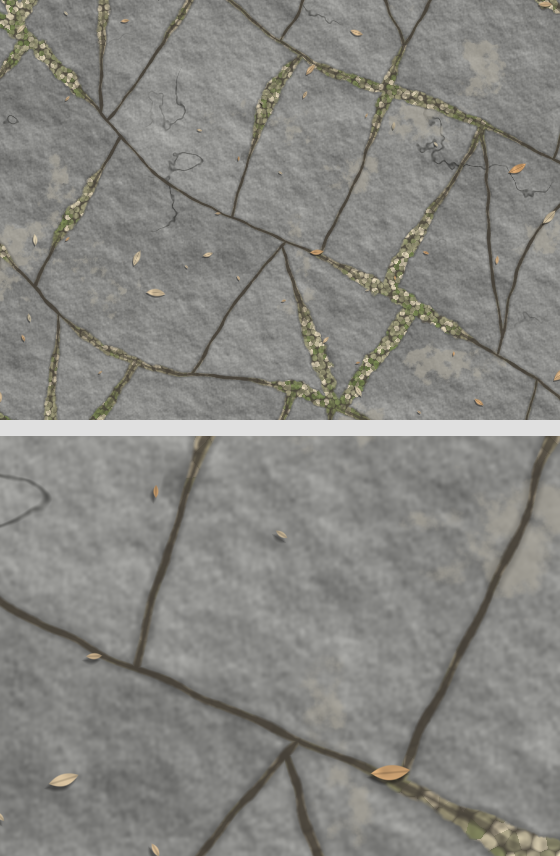
Top: the whole. Bottom: its middle third, enlarged.
Reproduce this texture procedurally as a Shadertoy shader.

```glsl
// Weathered grey paving stones with mossy joints, lichen and scattered dry leaves.
#define TILT 0.53          // direction of the courses, radians below horizontal
#define ROW_SIZE 0.40      // course height, in canvas heights
#define STONE_SIZE 0.36    // mean stone length along a course
#define SPLIT_CHANCE 0.35  // share of stones broken by a slanted joint
#define JOINT_THIN 0.0025  // half width of bare joints
#define JOINT_WIDE 0.0165  // half width of mossy joints
#define MOSS_SCALE 85.0    // moss clumps per canvas height
#define GRAIN 1.0          // strength of the stone relief
#define LEAF_CELLS 9.0     // leaf grid cells per canvas height
#define LEAF_CHANCE 0.36   // share of cells holding a leaf

const vec3 STONE = vec3(0.53, 0.53, 0.52);
const vec3 DARK = vec3(0.27, 0.25, 0.22);
const vec3 SOIL = vec3(0.45, 0.41, 0.34);
const vec3 GREEN = vec3(0.42, 0.47, 0.29);
const vec3 OLIVE = vec3(0.55, 0.54, 0.43);
const vec3 DRY = vec3(0.78, 0.74, 0.64);
const vec3 TAN = vec3(0.79, 0.60, 0.40);
const vec2 LIGHT = vec2(0.53, 0.85);

float hash(vec2 p) {
    vec3 q = fract(p.xyx * 0.1031);
    q += dot(q, q.yzx + 33.33);
    return fract((q.x + q.y) * q.z);
}

vec2 hash2(vec2 p) { return vec2(hash(p), hash(p + 57.0)); }

float noise(vec2 p) {
    vec2 i = floor(p), f = fract(p);
    f = f * f * (3.0 - 2.0 * f);
    vec2 e = vec2(0.0, 1.0);
    return mix(mix(hash(i), hash(i + e.yx), f.x),
               mix(hash(i + e.xy), hash(i + e.yy), f.x), f.y);
}

float fbm(vec2 p) {
    float sum = 0.0, amp = 0.5;
    for (int i = 0; i < 5; i++) {
        sum += amp * noise(p);
        p = mat2(1.6, 1.2, -1.2, 1.6) * p + 11.3;
        amp *= 0.5;
    }
    return sum;
}

// Distance to the nearest of a family of wandering lines; id counts the bands
float bands(float x, float along, float seed, out float id) {
    id = floor(x);
    float lo = id + 0.5 * noise(vec2(along, id * 7.0 + seed));
    if (x < lo) {
        id -= 1.0;
        lo = id + 0.5 * noise(vec2(along, id * 7.0 + seed));
    }
    float hi = id + 1.0 + 0.5 * noise(vec2(along, (id + 1.0) * 7.0 + seed));
    return min(x - lo, hi - x);
}

// Distance to the nearest joint, with the number of the stone
float joints(vec2 p, out vec2 stone) {
    p += 0.025 * vec2(noise(p * 5.0), noise(p * 5.0 + 40.0))
       + 0.007 * vec2(noise(p * 28.0), noise(p * 28.0 + 70.0));
    float c = cos(TILT), s = sin(TILT), row, col;
    vec2 q = vec2(c * p.x - s * p.y, s * p.x + c * p.y) / vec2(STONE_SIZE, ROW_SIZE);
    float d = bands(q.y, q.x * 0.6, 3.0, row) * ROW_SIZE;
    d = min(d, bands(q.x + hash(vec2(row, 8.0)), q.y * 0.7, row * 31.0 + 90.0, col) * STONE_SIZE);
    stone = vec2(col, row);
    if (hash(stone + 21.0) < SPLIT_CHANCE) {
        vec2 mid = stone + 0.75 - vec2(hash(vec2(row, 8.0)), 0.0);
        float turn = 0.4 + 1.1 * hash(stone + 33.0);
        float side = dot((q - mid) * vec2(STONE_SIZE, ROW_SIZE), vec2(sin(turn), cos(turn)));
        d = min(d, abs(side));
        stone += 0.5 * step(0.0, side);
    }
    return d;
}

// Round moss clumps: x is the distance to the clump centre, y its random value
vec2 clumps(vec2 p) {
    vec2 cell = floor(p), best = vec2(9.0, 0.0);
    for (int k = 0; k < 9; k++) {
        vec2 id = cell + vec2(k % 3 - 1, k / 3 - 1);
        float d = length(id + hash2(id) - p);
        if (d < best.x) best = vec2(d, hash(id + 13.0));
    }
    return best;
}

float leafShape(vec2 r, float size) {
    return abs(r.y + 3.0 * r.x * r.x) - 0.38 * size * (1.0 - r.x * r.x / (size * size));
}

vec3 addLeaves(vec3 col, vec2 p, float px) {
    vec2 cell = floor(p * LEAF_CELLS);
    for (int k = 0; k < 9; k++) {
        vec2 id = cell + vec2(k % 3 - 1, k / 3 - 1);
        if (hash(id + 5.0) > LEAF_CHANCE) continue;
        float h = hash(id + 17.0), a = 6.283 * hash(id + 29.0);
        float size = mix(0.005, 0.027, h * h * h);
        mat2 turn = mat2(cos(a), -sin(a), sin(a), cos(a));
        vec2 r = p - (id + hash2(id + 41.0)) / LEAF_CELLS;
        float d = leafShape(turn * r, size);
        float shade = leafShape(turn * (r + 0.004 * LIGHT), size);
        vec3 leaf = mix(TAN, DRY, hash(id + 53.0)) * (0.85 + 0.3 * noise(p * 120.0));
        leaf *= 1.0 - 0.15 * smoothstep(0.0015, 0.0, abs((turn * r).y));
        col *= 1.0 - 0.4 * smoothstep(0.002, -0.002, shade);
        col = mix(col, leaf, smoothstep(px, -px, d));
    }
    return col;
}

void mainImage(out vec4 fragColor, in vec2 fragCoord) {
    vec2 p = fragCoord / iResolution.y + 3.0;
    float px = 1.0 / iResolution.y;
    vec2 stone;
    float d = joints(p, stone);

    // Stone: broad tone, lit relief, speckle and chipped ledges
    float relief = fbm(p * 17.0) - fbm((p + 0.005 * LIGHT) * 17.0);
    float tone = 0.04 * (hash(stone * 2.0 + 61.0) - 0.5) + 0.12 * (fbm(p * 5.0) - 0.5);
    tone += GRAIN * relief + 0.05 * (noise(p * 260.0) - 0.5);
    vec3 col = STONE + tone * vec3(1.0, 1.0, 0.98);
    float ledge = smoothstep(0.014, 0.0, abs(fbm(p * 6.0 + 19.0) - 0.5));
    col -= 0.17 * ledge * smoothstep(0.62, 0.8, noise(p * 4.0 + 31.0));

    // Pale lichen patches
    float rough = fbm(p * 45.0 + 7.0) - 0.5;
    float lichen = smoothstep(0.82, 0.95, noise(p * 7.0 + 83.0) + 0.5 * rough);
    col = mix(col, vec3(0.68, 0.66, 0.61), 0.6 * lichen);

    // Joints: shaded rim, moss and litter, bare dark cracks
    float moss = smoothstep(0.3, 0.72, noise(p * 4.5 + 9.0));
    float edge = d - mix(JOINT_THIN, JOINT_WIDE, moss) + 0.022 * moss * rough;
    col *= 1.0 - 0.2 * smoothstep(0.008, 0.0, edge);
    vec2 clump = clumps(p * MOSS_SCALE);
    vec3 fill = mix(GREEN, OLIVE, smoothstep(0.1, 0.5, clump.y + 0.8 * (noise(p * 9.0) - 0.5)));
    fill = mix(fill, DRY, smoothstep(0.68, 0.85, clump.y));
    fill = mix(SOIL, fill, 0.25 + 0.75 * moss);
    fill *= 0.85 + 0.35 * noise(p * 210.0);
    fill = mix(fill, DARK, 0.8 * smoothstep(0.42, 0.8, clump.x));
    col = mix(col, fill, smoothstep(0.001 + px, -0.001 - px, edge));
    float crack = smoothstep(0.0045, 0.001, d + 0.006 * rough);
    col = mix(col, DARK, crack * (0.9 - 0.75 * moss));

    fragColor = vec4(clamp(addLeaves(col, p, px), 0.0, 1.0), 1.0);
}
```
